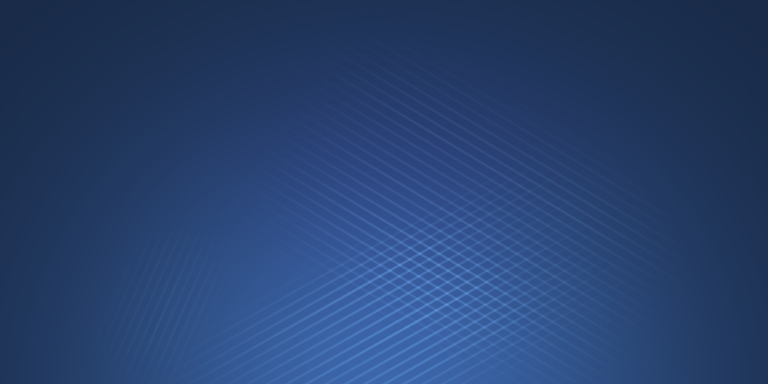
Give the GLSL for this background, as a Shadertoy shader.

```glsl
const vec3 NIGHT = vec3(0.092, 0.158, 0.268);
const vec3 AZURE = vec3(0.235, 0.400, 0.665);
const vec3 VIOLET = vec3(0.004, -0.020, 0.012);
const vec3 STROKE = vec3(0.55, 0.80, 0.85);

float hash(float n) {
    n = fract(n * 0.1031);
    n *= n + 33.33;
    return fract(n * (n + n));
}

float glow(vec2 p, vec2 center, vec2 radius) {
    vec2 q = (p - center) / radius;
    return exp(-dot(q, q));
}

vec2 rotate(vec2 p, float angle) {
    float c = cos(angle), s = sin(angle);
    return vec2(c * p.x + s * p.y, c * p.y - s * p.x);
}

// Soft-ended rectangle, one inside and zero outside
float softBox(vec2 q, vec2 halfSize, vec2 fade) {
    vec2 edge = 1.0 - smoothstep(halfSize - fade, halfSize, abs(q));
    return edge.x * edge.y;
}

// Parallel strokes with slightly varied strength, faded at the borders
float strokes(vec2 p, vec2 center, float angle, float spacing,
              vec2 halfSize, vec2 fade, float pixel) {
    vec2 q = rotate(p - center, angle);
    float row = q.y / spacing;
    float dist = abs(fract(row) - 0.5) * spacing;
    float width = 0.0025;
    float line = 1.0 - smoothstep(width - pixel * 0.5, width + pixel, dist);
    float strength = mix(0.7, 1.0, hash(floor(row) + 40.0));
    return line * strength * softBox(q, halfSize, fade);
}

void mainImage(out vec4 fragColor, in vec2 fragCoord) {
    float pixel = 1.0 / iResolution.y;
    vec2 p = (fragCoord - vec2(0.5 * iResolution.x, 0.0)) * pixel;

    // Broad light rising from the bottom center
    float light = glow(p, vec2(0.0), vec2(0.80, 0.74));
    vec3 color = mix(NIGHT, AZURE, light);
    color += VIOLET * glow(p, vec2(0.05, 0.55), vec2(0.45, 0.30));

    // Falling, rising and steep groups of strokes
    float falling = strokes(p, vec2(0.22, 0.43), radians(-31.0), 0.026,
                            vec2(0.62, 0.38), vec2(0.45, 0.25), pixel);
    float rising = strokes(p, vec2(0.02, 0.14), radians(29.5), 0.025,
                           vec2(0.66, 0.28), vec2(0.45, 0.16), pixel);
    float steep = strokes(p, vec2(-0.58, 0.20), radians(66.0), 0.022,
                          vec2(0.27, 0.16), vec2(0.22, 0.13), pixel);

    // Strokes brighten where the groups cross
    float crossing = glow(p, vec2(0.04, 0.22), vec2(0.24, 0.17));
    float gain = 0.07 + 0.11 * crossing;
    color += STROKE * (gain * (falling + rising) + 0.035 * steep);

    fragColor = vec4(color, 1.0);
}
```
